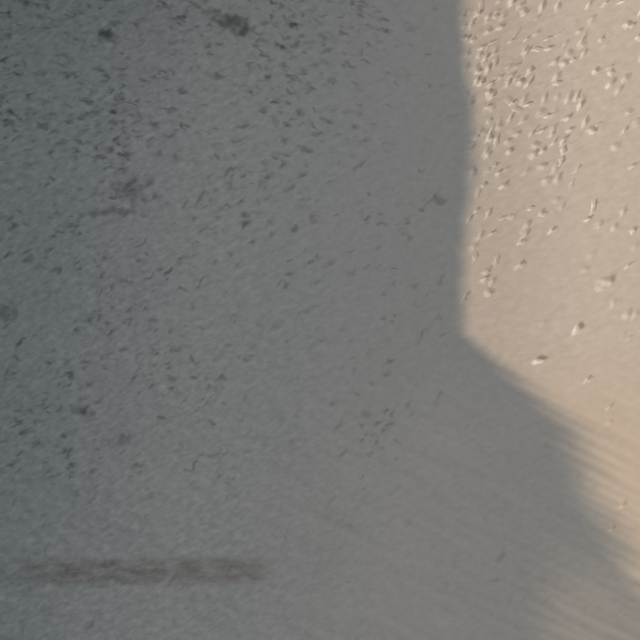
Write a WebGL 2 fragment shader that draws this texture.

```glsl
#version 300 es
precision highp float;
// Weathered plaster wall, mostly in shade, with a sunlit pitted strip on the right.
uniform vec2 u_resolution;
out vec4 outColor;

vec2 hash2(vec2 p) {
  vec3 q = fract(p.xyx * vec3(0.1031, 0.103, 0.0973));
  q += dot(q, q.yzx + 33.33);
  return fract((q.xx + q.yz) * q.zy);
}

float corner(vec2 cell, vec2 offset) {
  return dot(hash2(cell) * 2.0 - 1.0, offset);
}

float gradientNoise(vec2 p) {
  vec2 i = floor(p), f = fract(p), u = f * f * f * (f * (f * 6.0 - 15.0) + 10.0);
  vec2 e = vec2(1.0, 0.0);
  return mix(mix(corner(i, f), corner(i + e, f - e), u.x),
             mix(corner(i + e.yx, f - e.yx), corner(i + 1.0, f - 1.0), u.x), u.y);
}

float fbm(vec2 p) {
  float sum = 0.0, amp = 0.6;
  for (int i = 0; i < 4; i++) {
    sum += amp * gradientNoise(p);
    p = mat2(1.6, 1.2, -1.2, 1.6) * p + 7.3;
    amp *= 0.55;
  }
  return sum;
}

vec2 rotate(vec2 p, float a) {
  return mat2(cos(a), -sin(a), sin(a), cos(a)) * p;
}

// Soft elongated marks, at most one per grid cell
float specks(vec2 p, float scale, float tilt, float density) {
  vec2 q = p * scale;
  q += 0.45 * vec2(gradientNoise(q * 1.7), gradientNoise(q * 1.7 + 31.0));
  float mark = 0.0;
  for (int y = -1; y <= 1; y++) {
    for (int x = -1; x <= 1; x++) {
      vec2 cell = floor(q) + vec2(x, y);
      vec2 place = hash2(cell + 17.0), kind = hash2(cell + 91.0);
      vec2 d = rotate(q - cell - place, tilt + (kind.y - 0.5) * 1.3);
      float r = length(d / vec2(0.3 + 0.28 * kind.y, 0.17 + 0.1 * place.x));
      float present = smoothstep(kind.x - 0.1, kind.x + 0.1, density);
      mark = max(mark, present * (1.0 - smoothstep(0.0, 1.3, r)) * (0.4 + 0.6 * place.y));
    }
  }
  return mark;
}

// One ragged blot; size holds its half axes
float blot(vec2 p, vec2 center, vec2 size, float tilt) {
  float r = length(rotate(p - center, tilt) / size);
  return 1.0 - smoothstep(0.1, 1.3, r + 1.1 * gradientNoise(p * 85.0));
}

// Pits in the sunlit plaster, crowded towards the top
float pits(vec2 p) {
  float density = 0.03 + 0.65 * smoothstep(0.5, 0.9, p.y) * (1.0 - 0.4 * smoothstep(0.85, 1.0, p.x));
  density += 0.35 * exp(-pow((p.x - 0.76) / 0.035, 2.0)) * smoothstep(0.5, 0.56, p.y);
  float h = specks(p, 56.0, 0.7, density);
  h = max(h, blot(p, vec2(0.947, 0.56), vec2(0.014, 0.008), 0.5));
  h = max(h, blot(p, vec2(0.905, 0.488), vec2(0.011, 0.006), 0.9));
  return max(h, blot(p, vec2(0.842, 0.437), vec2(0.01, 0.006), 0.3));
}

// Horizontal position of the shadow border at height y
float shadowEdge(float y) {
  float upper = 0.724 + 0.018 * exp(-pow((y - 0.775) / 0.11, 2.0));
  return upper + 1.17 * clamp(0.48 - y, 0.0, 0.15) + 0.3 * clamp(0.33 - y, 0.0, 0.09)
       + 0.46 * max(0.24 - y, 0.0);
}

void main() {
  vec2 p = gl_FragCoord.xy / u_resolution;
  float low = 1.0 - smoothstep(0.3, 0.5, p.y);
  float grain = fbm(rotate(p, 0.4) * vec2(55.0, 100.0));
  float fine = gradientNoise(rotate(p, 0.5) * vec2(105.0, 170.0));
  float clouds = fbm(p * 7.0 + 3.0);
  float ripple = gradientNoise(rotate(p, -0.45) * vec2(9.0, 85.0));

  // Shaded plaster: cool on the left, warmer towards the lower right
  float warmth = p.x * 1.25 + 0.16 * (0.5 - p.y) + 0.14 * clouds;
  vec3 shade = mix(vec3(0.368, 0.389, 0.394), vec3(0.441, 0.45, 0.447), smoothstep(-0.05, 0.47, warmth));
  shade = mix(shade, vec3(0.48, 0.476, 0.466), smoothstep(0.45, 0.9, warmth) * (0.55 + 0.45 * low));
  shade -= 0.025 * smoothstep(0.78, 1.05, p.y + 0.1 * clouds) * (1.0 - smoothstep(0.3, 0.75, p.x));
  float rough = 1.0 - 0.6 * smoothstep(0.2, 0.7, p.x);
  shade += (0.07 * grain + 0.035 * fine) * rough + 0.018 * ripple * low;

  // Dark scuffs in clusters, denser at the top and along the left
  float topBand = smoothstep(0.6, 0.97, p.y) * (1.0 - smoothstep(0.5, 0.72, p.x));
  float leftBand = (1.0 - smoothstep(0.08, 0.4, p.x)) * smoothstep(0.1, 0.3, p.y);
  float patches = smoothstep(-0.15, 0.3, fbm(p * 8.0 + 20.0));
  patches += 0.5 * exp(-dot(p - vec2(0.42, 0.72), p - vec2(0.42, 0.72)) * 400.0);
  float quiet = smoothstep(0.15, 0.4, p.y) * (1.0 - smoothstep(0.6, 0.74, p.x));
  float density = (0.28 * quiet + 0.3 * topBand + 0.25 * leftBand) * (0.25 + 1.2 * patches);
  float tilt = mix(0.45, -0.3, smoothstep(0.6, 0.9, p.y));
  float scuffs = 0.65 * specks(p, 43.0, tilt, density) + 0.45 * specks(p + 3.7, 68.0, tilt, density);
  vec2 smear = rotate(p, tilt > 0.1 ? 0.45 : -0.3) * vec2(30.0, 65.0);
  scuffs += 0.75 * smoothstep(0.12, 0.45, fbm(smear)) * (topBand + 0.6 * leftBand) * (0.3 + patches);
  scuffs += 0.9 * blot(p, vec2(0.365, 0.963), vec2(0.036, 0.016), -0.45);
  scuffs += 0.6 * blot(p, vec2(0.167, 0.944), vec2(0.018, 0.012), -0.4);
  scuffs += 0.5 * blot(p, vec2(0.205, 0.7), vec2(0.03, 0.016), -0.3);
  scuffs += 0.5 * blot(p, vec2(0.18, 0.67 - 3.0 * pow(p.x - 0.18, 2.0)), vec2(0.06, 0.007), 0.0);
  scuffs += 0.6 * blot(p, vec2(0.128, 0.358), vec2(0.022, 0.008), -0.1);
  scuffs += 0.45 * blot(p, vec2(0.19, 0.312), vec2(0.02, 0.011), 0.4);
  scuffs += 0.4 * blot(p, vec2(0.69, 0.683), vec2(0.014, 0.008), 0.0);
  scuffs += 0.45 * blot(p, vec2(0.01, 0.512), vec2(0.02, 0.014), 0.0);
  shade -= vec3(0.155, 0.16, 0.16) * min(scuffs, 1.0);

  // Long brownish scrape near the bottom
  float lane = abs(p.y - 0.106 - 0.01 * (p.x - 0.2) + 0.01 * fbm(p * vec2(25.0, 45.0)));
  float scrape = (1.0 - smoothstep(0.01, 0.027, lane)) * smoothstep(-0.06, 0.12, p.x)
               * (1.0 - smoothstep(0.39, 0.44, p.x));
  shade -= vec3(0.055, 0.066, 0.07) * scrape * (0.9 + 1.6 * fbm(p * vec2(32.0, 90.0)));

  // Sunlit plaster with embossed pits
  vec3 sun = mix(vec3(0.685, 0.625, 0.565), vec3(0.748, 0.68, 0.61), smoothstep(0.74, 0.94, p.x));
  sun -= vec3(0.005, 0.015, 0.03) * low;
  float relief = pits(p + vec2(0.004, 0.003)) - pits(p - vec2(0.003, 0.003));
  sun += vec3(0.18, 0.175, 0.17) * relief - 0.02 * smoothstep(0.5, 0.9, p.y) * fine;
  sun += 0.06 * grain * (1.0 - 0.5 * low) + 0.035 * ripple * low;

  // Crisp border above, streaky penumbra below
  float blur = mix(0.018, 0.058, low);
  float side = p.x - shadowEdge(p.y) + 0.008 * gradientNoise(p * 24.0) + 0.022 * ripple * low;
  float light = smoothstep(-blur, blur, side);
  float glow = smoothstep(0.8, 0.89, p.x) * (1.0 - smoothstep(0.04, 0.2, p.y));
  light = max(light, glow * (0.27 + 0.15 * ripple));
  outColor = vec4(mix(shade, sun, light), 1.0);
}
```
